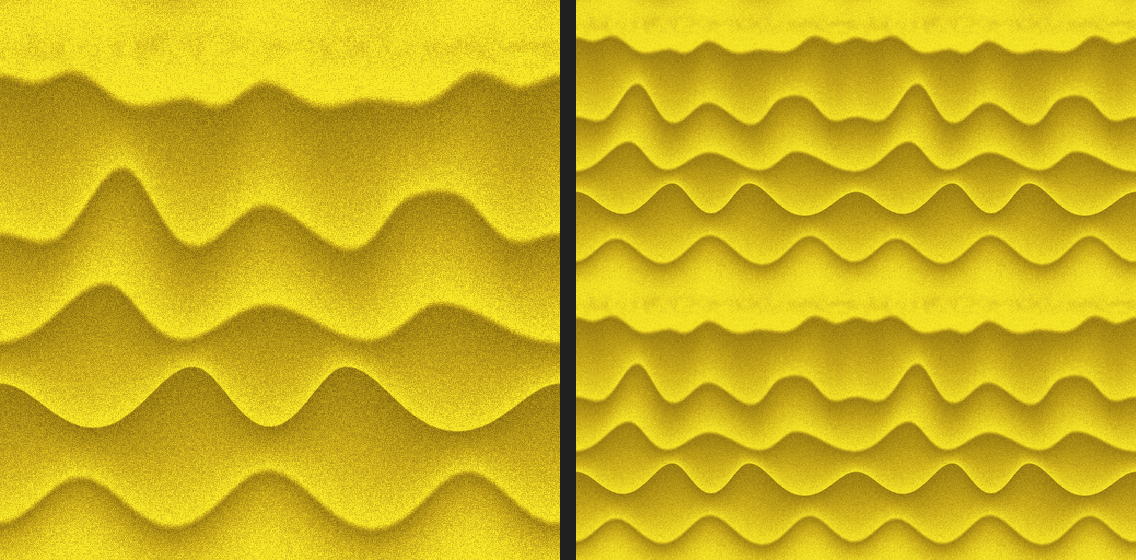
Left, the tile; right, the same tile 2 across and 2 down.
This background is drawn by a Shadertoy shader. Its source:

```glsl
// Five soft wavy ridges stacked like yellow dunes, each shaded from dark under
// its crest line to bright above the next one, covered with fine grain.
// Ridges are sums of wrapping bell curves; the last layer wraps to the top.

const vec3 DARK   = vec3(0.60, 0.49, 0.07);
const vec3 MIDDLE = vec3(0.79, 0.665, 0.10);
const vec3 BRIGHT = vec3(0.965, 0.905, 0.15);

const int   RIDGES = 5;
const float SOFTNESS[RIDGES] = float[](0.012, 0.010, 0.009, 0.002, 0.009);
const float RISE[RIDGES] = float[](0.85, 1.1, 0.85, 0.9, 4.0); // speed of brightening

const float GRAIN_CELLS  = 512.0;
const float GRAIN_AMOUNT = 0.30;
const float BLOTCH_CELLS  = 48.0;
const float BLOTCH_AMOUNT = 0.22;
const float BLOTCH_HEIGHT = 0.915;
const float BLOTCH_SPREAD = 0.035;

// Integer hash to 0..1
float hash(vec2 cell) {
    uvec2 q = uvec2(cell) * uvec2(1597u, 3571u);
    uint n = (q.x ^ (q.y << 9)) * 747796405u + 289133u;
    n = ((n >> ((n >> 28) + 4u)) ^ n) * 277803737u;
    n = (n ^ (n >> 15)) * 668265263u;
    return float((n ^ (n >> 16)) & 65535u) / 65535.0;
}

// Value noise that wraps after the given number of cells
float wrapNoise(vec2 uv, float cells) {
    vec2 p = uv * cells, i = floor(p), f = fract(p);
    f = f * f * (3.0 - 2.0 * f);
    vec2 a = mod(i, cells), b = mod(i + 1.0, cells);
    return mix(mix(hash(a), hash(vec2(b.x, a.y)), f.x),
               mix(hash(vec2(a.x, b.y)), hash(b), f.x), f.y);
}

// Wrapping bell curve with its own width on either side
float crest(float x, float center, float height, float left, float right) {
    float d = fract(x - center + 0.5) - 0.5;
    d /= d < 0.0 ? left : right;
    return height * exp(-d * d);
}

// Heights of all ridge lines, from top to bottom
float[RIDGES] ridgeLines(float x) {
    float h[RIDGES];
    h[0] = 0.7995 + crest(x, 0.0, 0.061, 0.065, 0.065)
                  + crest(x, 0.130, 0.070, 0.072, 0.075)
                  + crest(x, 0.333, 0.024, 0.070, 0.040)
                  + crest(x, 0.473, 0.052, 0.060, 0.072)
                  + crest(x, 0.655, 0.022, 0.060, 0.100)
                  + crest(x, 0.853, 0.070, 0.068, 0.078);
    h[1] = 0.5365 + crest(x, 0.0, 0.045, 0.080, 0.080)
                  + crest(x, 0.219, 0.163, 0.090, 0.078)
                  + crest(x, 0.471, 0.096, 0.088, 0.108)
                  + crest(x, 0.723, 0.087, 0.059, 0.078)
                  + crest(x, 0.823, 0.096, 0.078, 0.072);
    h[2] = 0.372 + crest(x, 0.189, 0.121, 0.115, 0.084)
                 + crest(x, 0.475, 0.083, 0.110, 0.133)
                 + crest(x, 0.785, 0.086, 0.082, 0.140);
    h[3] = 0.219 + crest(x, 0.0, 0.096, 0.108, 0.108)
                 + crest(x, 0.345, 0.126, 0.108, 0.085)
                 + crest(x, 0.618, 0.126, 0.085, 0.112);
    h[4] = 0.035 + crest(x, 0.143, 0.112, 0.105, 0.112)
                 + crest(x, 0.478, 0.124, 0.110, 0.120)
                 + crest(x, 0.835, 0.122, 0.105, 0.110);
    return h;
}

// Brightness of a layer: 0 at its top line, 1 at its bottom line
float layerShade(float y, float top, float bottom, float rise) {
    float t = clamp((top - y) / (top - bottom), 0.0, 1.0);
    return 1.0 - pow(1.0 - t, rise);
}

vec3 ramp(float s) {
    vec3 low = mix(DARK, MIDDLE, clamp(2.0 * s, -0.6, 1.0));
    return mix(low, BRIGHT, clamp(2.0 * s - 1.0, 0.0, 1.05));
}

void mainImage(out vec4 fragColor, in vec2 fragCoord) {
    vec2 uv = fragCoord / iResolution.xy;
    float h[RIDGES] = ridgeLines(uv.x);

    // Layers from top to bottom, starting with the wrapped last one
    int last = RIDGES - 1;
    float shade = layerShade(uv.y, h[last] + 1.0, h[0], RISE[last]);
    for (int i = 0; i < RIDGES; i++) {
        float bottom = i < last ? h[i + 1] : h[0] - 1.0;
        float soft = max(SOFTNESS[i], 1.0 / iResolution.y);
        float cover = smoothstep(-soft, soft, h[i] - uv.y);
        shade = mix(shade, layerShade(uv.y, h[i], bottom, RISE[i]), cover);
    }

    // Faint blotches in the bright top band
    float band = (uv.y - BLOTCH_HEIGHT) / BLOTCH_SPREAD;
    shade -= BLOTCH_AMOUNT * exp(-band * band) * wrapNoise(uv, BLOTCH_CELLS);

    // Fine grain
    vec2 cell = floor(uv * GRAIN_CELLS);
    float grain = hash(cell) + hash(cell + GRAIN_CELLS) - 1.0;
    fragColor = vec4(ramp(shade + GRAIN_AMOUNT * grain), 1.0);
}
```
